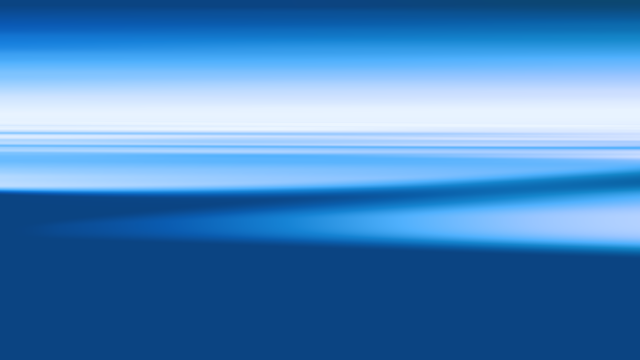
This background is drawn by a WebGL 2 fragment shader. Its source:

```glsl
#version 300 es
precision highp float;
// Abstract blue seascape: a glowing sky, streaked water and a soft beam of light
// opening to the right over deep blue. Each part yields a brightness level from
// 0 to 6, and one colour ramp, tinted from left to right, turns it into colour.

uniform vec2 u_resolution;
out vec4 fragColor;

float hash(vec2 p) {
    vec3 q = fract(vec3(p.xyx) * 0.1031);
    q += dot(q, q.yzx + 33.33);
    return fract((q.x + q.y) * q.z);
}

float valueNoise(vec2 p) {
    vec2 cell = floor(p);
    vec2 f = fract(p);
    f = f * f * (3.0 - 2.0 * f);
    float low = mix(hash(cell), hash(cell + vec2(1, 0)), f.x);
    float high = mix(hash(cell + vec2(0, 1)), hash(cell + vec2(1, 1)), f.x);
    return mix(low, high, f.y);
}

// Soft horizontal line centred on zero
float line(float d, float width) {
    return exp(-d * d / (width * width));
}

// Deep blue at level 0, near white at level 6; greener darks to the right
vec3 ramp(float level, float x) {
    vec3 stops[7] = vec3[7](
        vec3(0.045, 0.265, 0.51),
        mix(vec3(0.04, 0.35, 0.71), vec3(0.04, 0.39, 0.65), x),
        mix(vec3(0.09, 0.50, 0.87), vec3(0.08, 0.53, 0.79), x),
        vec3(0.31, 0.69, 0.99),
        mix(vec3(0.55, 0.79, 1.0), vec3(0.60, 0.77, 1.0), x),
        mix(vec3(0.80, 0.89, 1.0), vec3(0.80, 0.87, 1.0), x),
        vec3(0.92, 0.96, 1.0));
    vec3 color = stops[0];
    for (int i = 1; i < 7; i++) {
        color = mix(color, stops[i], clamp(level - float(i - 1), 0.0, 1.0));
    }
    return color;
}

// Brightness grows steadily from the top down to the horizon
float skyLevel(float x, float depth) {
    float haze = valueNoise(vec2(x * 2.0, depth * 60.0)) - 0.5;
    return max((depth - 0.02) / 0.05 + 0.2 * x + 0.2 * haze, 0.0);
}

// Streaks widen away from the horizon, then the water ends at a dark shore
float waterLevel(float x, float depth) {
    float row = depth - 0.006 * x;
    float level = 3.2 + 2.7 * (1.0 - smoothstep(0.32, 0.445, row));
    level += 1.4 * (1.0 - x) * smoothstep(0.44, 0.495, row);
    level += 1.3 * x * x * x * line(row - 0.425, 0.02);

    float v = log(1.0 + 17.0 * max(row - 0.33, 0.0)) / 0.11;
    float streak = valueNoise(vec2(x * 1.6 + 3.0, v * 1.1))
                 + 0.5 * valueNoise(vec2(x * 2.5, v * 2.1 + 17.0)) - 0.75;
    float strength = smoothstep(0.325, 0.36, row) * mix(1.7, 0.35, smoothstep(0.41, 0.46, row));
    level += streak * strength;

    // Main dark streak with a pale one beneath it
    level -= 1.5 * line(row - 0.405, 0.005);
    level += 0.6 * line(row - 0.419, 0.007);

    float shoreStart = 0.515 - 0.065 * x * x;
    float shoreEnd = 0.543 + 0.063 * x - 0.086 * x * x;
    return level * (1.0 - smoothstep(shoreStart, shoreEnd, depth));
}

// Wedge of light, softer above its axis than below
float beamLevel(float x, float depth) {
    float d = depth - (0.605 + 0.037 * exp(-4.0 * x));
    float above = smoothstep(1.0, 0.0, -d / (0.012 + 0.115 * x));
    float across = d / (0.115 * sqrt(x + 0.005));
    float below = smoothstep(0.0, 1.0, 1.0 - across * across);
    float power = 4.6 * smoothstep(-0.1, 1.1, x) * smoothstep(0.01, 0.10, x);
    return power * (d < 0.0 ? above : below);
}

void main() {
    vec2 uv = gl_FragCoord.xy / u_resolution;
    float x = uv.x;
    float depth = 1.0 - uv.y;

    float level = min(skyLevel(x, depth), waterLevel(x, depth)) + beamLevel(x, depth);
    level += 0.6 * x * line(depth - 0.535, 0.025);
    vec3 color = ramp(level, x);

    // Teal shade in the upper right corner
    float corner = smoothstep(0.4, 1.0, x) * smoothstep(0.06, 0.0, depth);
    color = mix(color, vec3(0.05, 0.28, 0.42), 0.8 * corner);

    fragColor = vec4(color, 1.0);
}
```
